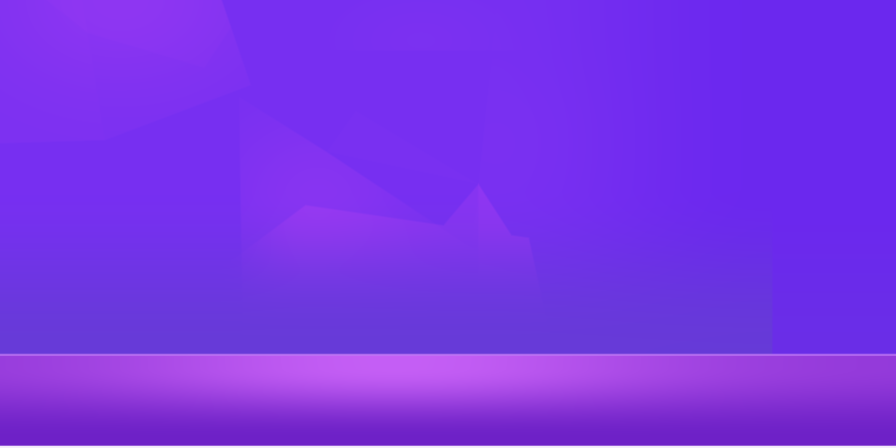
Reproduce this background procedurally as a WebGL 1 fragment shader.

```glsl
precision highp float;
uniform vec2 u_resolution;

const float FLOOR_TOP = 0.208;
const float FLOOR_BASE = 0.005;

// Signed distance to the line a-b, positive on its left
float side(vec2 p, vec2 a, vec2 b) {
  vec2 d = normalize(b - a);
  vec2 q = p - a;
  return d.x * q.y - d.y * q.x;
}

// Convex corner formed by two consecutive edges
float wedge(vec2 p, vec2 a, vec2 b, vec2 c) {
  return min(side(p, a, b), side(p, b, c));
}

float cover(float d, float softness) {
  return smoothstep(-softness, softness, d);
}

float glow(vec2 p, vec2 center, vec2 radius) {
  vec2 q = (p - center) / radius;
  return exp(-dot(q, q));
}

// Strength of the lit facets on the wall
float facets(vec2 p, float soft) {
  // Large shard in the upper left
  vec2 shardTip = vec2(0.56, 0.81);
  vec2 shardLow = vec2(0.234, 0.687);
  vec2 fold = vec2(0.195, 0.927);
  float shard = min(wedge(p, vec2(0.0, 0.68), shardLow, shardTip),
                    side(p, shardTip, vec2(0.495, 1.0)));
  float upper = wedge(p, fold, vec2(0.456, 0.849), vec2(0.62, 1.1));
  upper = min(upper, side(p, vec2(0.104, 1.0), fold));
  float crease = side(p, shardLow, fold);
  float light = cover(shard, soft) * (0.10 + 0.42 * glow(p, vec2(0.27, 1.0), vec2(0.28, 0.2)));
  light += cover(shard, soft) * (0.08 * cover(upper, soft) + 0.04 * cover(crease, soft));

  // Central shard above the ridge
  vec2 notch = vec2(0.99, 0.497);
  vec2 bend = vec2(0.729, 0.661);
  float center = min(wedge(p, notch, bend, vec2(0.534, 0.79)),
                     side(p, vec2(0.534, 0.74), vec2(0.539, 0.435)));
  light += cover(center, soft) * 0.42 * glow(p, vec2(0.71, 0.56), vec2(0.23, 0.2));
  float sliver = min(wedge(p, bend, vec2(1.068, 0.589), vec2(0.794, 0.753)),
                     side(p, vec2(0.794, 0.753), bend));
  light += cover(sliver, soft) * 0.05;

  // Ridge made of two joined peaks
  vec2 peak = vec2(1.068, 0.589);
  float leftPeak = wedge(p, notch, vec2(0.682, 0.542), vec2(0.539, 0.435));
  float rightPeak = wedge(p, vec2(1.198, 0.388), peak, notch);
  float ridge = min(max(leftPeak, rightPeak), side(p, vec2(1.237, 0.208), vec2(1.198, 0.388)));
  float fade = smoothstep(0.22, 0.50, p.y) * smoothstep(0.48, 0.68, p.x);
  float rightFace = cover(p.x - peak.x, soft) * smoothstep(0.32, 0.5, p.y);
  light += cover(ridge, soft) * fade * (0.40 + 0.14 * rightFace);

  // Faint panes beyond the peak and near the top
  float pane = side(p, vec2(1.094, 0.844), peak);
  light += cover(pane, soft) * 0.08 * glow(p, vec2(1.12, 0.68), vec2(0.25, 0.17));
  float strip = p.y - 0.887;
  light += cover(strip, soft) * 0.12 * glow(p, vec2(0.94, 0.91), vec2(0.16, 0.09));
  return light;
}

vec3 wallColor(vec2 p, float soft) {
  vec3 violet = vec3(0.465, 0.185, 0.945);
  vec3 indigo = vec3(0.42, 0.155, 0.935);
  vec3 dusk = vec3(0.40, 0.23, 0.84);
  vec3 orchid = vec3(0.62, 0.23, 0.95);
  vec3 color = mix(violet, indigo, smoothstep(1.1, 1.72, p.x));
  color = mix(color, orchid, facets(p, soft));
  float shade = 1.0 - smoothstep(0.21, 0.58, p.y);
  float rightPanel = cover(p.x - 1.724, soft);
  return mix(color, dusk, shade * mix(0.95, 0.3, rightPanel));
}

vec3 floorColor(vec2 p) {
  vec3 plum = vec3(0.43, 0.13, 0.78);
  vec3 mauve = vec3(0.57, 0.22, 0.85);
  vec3 pink = vec3(0.77, 0.37, 0.96);
  float height = (p.y - FLOOR_BASE) / (FLOOR_TOP - FLOOR_BASE);
  float spot = glow(p, vec2(0.88, FLOOR_TOP), vec2(0.62, 0.5));
  return mix(plum, mix(mauve, pink, spot), smoothstep(0.08, 0.85, height));
}

void main() {
  vec2 p = gl_FragCoord.xy / u_resolution.y;
  p.x *= 2.0 * u_resolution.y / u_resolution.x;
  float soft = 0.003;

  // Wall, floor, and the bright lip between them
  vec3 color = mix(floorColor(p), wallColor(p, soft), cover(p.y - FLOOR_TOP, soft));
  float lip = 1.0 - smoothstep(0.001, 0.004, abs(p.y - FLOOR_TOP));
  color = mix(color, vec3(0.78, 0.50, 0.97), lip * 0.65);

  // Pale strip along the bottom
  color = mix(vec3(0.96, 0.93, 0.99), color, cover(p.y - FLOOR_BASE, 0.002));
  gl_FragColor = vec4(color, 1.0);
}
```
